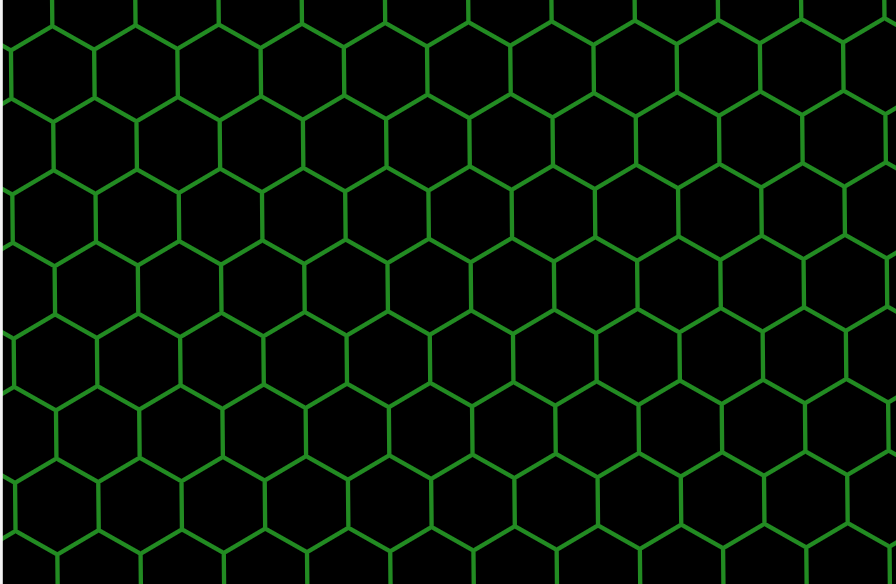
Give the GLSL for this pattern, as a Shadertoy shader.

```glsl
// A honeycomb of thin green lines on black, tilted very slightly, with a
// narrow pale margin down the left side. Each point is folded into its nearest
// hexagonal cell, and the distance to that cell's border draws the line.

#define CELL_WIDTH   0.1425               // flat-to-flat size, canvas heights
#define LINE_WIDTH   0.0074               // canvas heights
#define TILT         0.0095               // radians, counterclockwise
#define CELL_CENTER  vec2(-0.032, 0.009)  // one cell centre, from mid-canvas
#define MARGIN_WIDTH 0.0048               // canvas heights
#define LINE_COLOR   vec3(0.133, 0.545, 0.133)
#define BACK_COLOR   vec3(0.0)
#define MARGIN_COLOR vec3(0.95)

// Offset from the centre of the nearest pointy-topped unit hexagon.
vec2 hexCell(vec2 p) {
    vec2 period = vec2(1.0, sqrt(3.0));
    vec2 a = mod(p, period) - 0.5 * period;
    vec2 b = mod(p - 0.5 * period, period) - 0.5 * period;
    return dot(a, a) < dot(b, b) ? a : b;
}

// Distance from a cell offset to the border of its unit hexagon.
float hexBorder(vec2 offset) {
    vec2 q = abs(offset);
    return 0.5 - max(q.x, dot(q, vec2(0.5, 0.5 * sqrt(3.0))));
}

void mainImage(out vec4 fragColor, in vec2 fragCoord) {
    float pixel = 1.0 / iResolution.y;
    vec2 p = (fragCoord - 0.5 * iResolution.xy) * pixel - CELL_CENTER;

    // Undo the tilt, then measure in cell widths.
    float c = cos(TILT), s = sin(TILT);
    p = vec2(c * p.x + s * p.y, c * p.y - s * p.x);
    float border = hexBorder(hexCell(p / CELL_WIDTH)) * CELL_WIDTH;

    // Lines, smoothed over one pixel.
    float line = clamp((0.5 * LINE_WIDTH - border) / pixel + 0.5, 0.0, 1.0);
    vec3 color = mix(BACK_COLOR, LINE_COLOR, line);

    // Pale left margin.
    float margin = clamp((MARGIN_WIDTH - fragCoord.x * pixel) / pixel + 0.5, 0.0, 1.0);
    color = mix(color, MARGIN_COLOR, margin);

    fragColor = vec4(color, 1.0);
}
```
